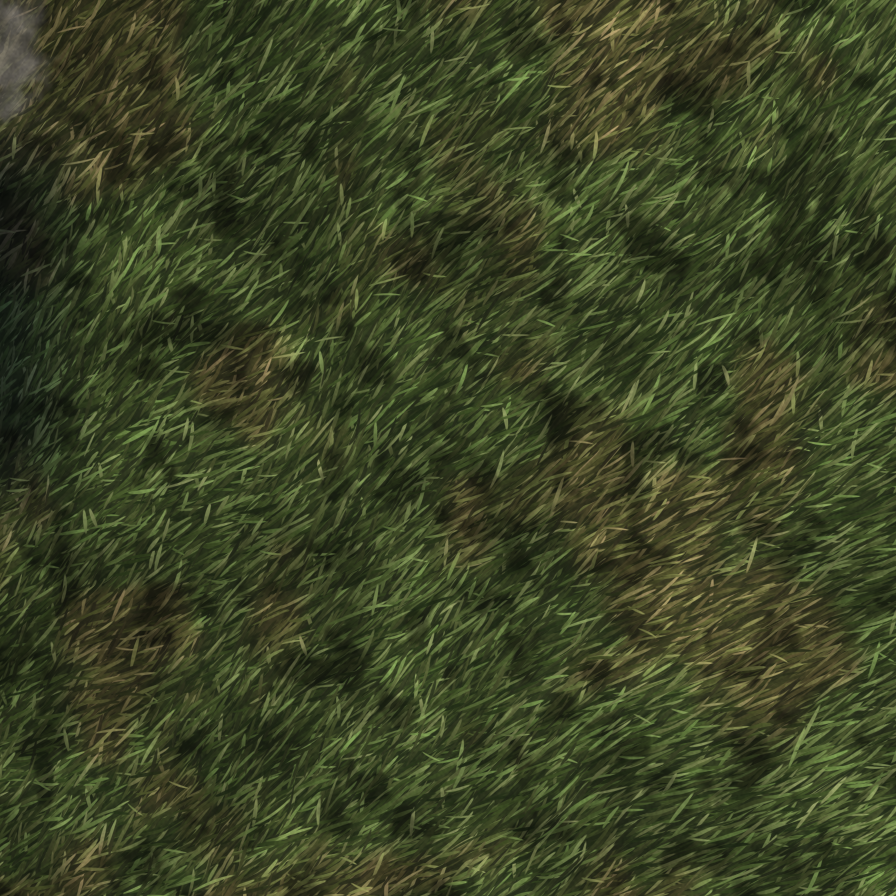
Reproduce this texture procedurally as a WebGL 1 fragment shader.

```glsl
precision highp float;
// Windswept meadow grass seen from above: layers of thin curved blades, one per
// jittered cell of a slanted grid, painted from deep shade up to sunlit tips.
// Broad noise then adds dry patches, hollows and a bare stony corner.
uniform vec2 u_resolution;

const float LEAN = 0.75;              // slant of the grid, radians
const vec2 CELL = vec2(0.04, 0.0135); // along and across the blades

vec4 hash4(vec2 p) {
  vec4 q = fract(p.xyxy * vec4(0.1031, 0.1030, 0.0973, 0.1099));
  q += dot(q, q.wzxy + 33.33);
  return fract((q.xxyz + q.yzzw) * q.zywx);
}

float noise(vec2 p) {
  vec2 i = floor(p), f = fract(p);
  f = f * f * (3.0 - 2.0 * f);
  float low = mix(hash4(i).x, hash4(i + vec2(1, 0)).x, f.x);
  float high = mix(hash4(i + vec2(0, 1)).x, hash4(i + vec2(1, 1)).x, f.x);
  return mix(low, high, f.y);
}

float fbm(vec2 p) {
  return 0.55 * noise(p) + 0.3 * noise(p * 2.1 + 7.3) + 0.15 * noise(p * 4.3 + 19.1);
}

// Turns a vector into a frame whose x axis points along the angle
mat2 frame(float angle) {
  float c = cos(angle), s = sin(angle);
  return mat2(c, -s, s, c);
}

// Steep at the upper left, flattening towards the lower right
float windAngle(vec2 p) {
  return 0.43 + 0.32 * p.y + 0.24 * (1.0 - p.x) + 0.45 * (noise(p * 8.0 + 3.0) - 0.5);
}

vec3 grassColor(float tone) {
  vec3 shade = vec3(0.10, 0.122, 0.078);
  vec3 leaf = vec3(0.245, 0.275, 0.148);
  vec3 sunlit = vec3(0.49, 0.53, 0.335);
  vec3 color = mix(shade, leaf, clamp(tone * 2.2, 0.0, 1.0));
  return mix(color, sunlit, clamp((tone - 0.45) * 1.8, 0.0, 1.0));
}

// Paints the blade of one cell over the color below it
vec3 paintBlade(vec3 below, vec2 q, vec2 cell, vec2 offset, float layer, mat2 grid) {
  vec4 rnd = hash4(cell + layer * vec2(37.0, 61.0) + 200.0);
  vec4 look = hash4(cell.yx + layer * vec2(53.0, 29.0) + 500.0);
  vec2 center = (cell + rnd.xy) * CELL - offset;
  vec2 place = center * grid;

  // Direction: wind, scatter and a few strays
  float scatter = 0.25 + 0.25 * clamp((1.0 - place.x) * (1.2 - place.y), 0.0, 1.0);
  float turn = windAngle(place) - LEAN + (rnd.z + look.x - 1.0) * 1.6 * scatter;
  turn += step(0.9, look.y) * (look.z - 0.5) * 1.6;

  // Turned blades shorten so that they stay within reach of their cell
  float halfLength = mix(0.015, 0.036, rnd.w * rnd.w) * (0.8 + 0.25 * place.x);
  halfLength = min(halfLength, 0.012 / (abs(sin(turn)) + 0.01));
  vec2 d = frame(turn) * (q - center);
  float along = d.x / halfLength;
  float bend = (look.w - 0.6) * 0.2 * halfLength;
  float across = abs(d.y + bend * (along * along - 0.3));
  float halfWidth = mix(0.0011, 0.0023, look.z) * (1.0 - 0.75 * along * along);

  float soft = max(0.0009, 0.7 / u_resolution.y);
  float cover = 1.0 - smoothstep(halfWidth - soft, halfWidth + soft, across);
  cover *= 1.0 - smoothstep(0.75, 1.0, abs(along));

  // Upper layers and tips catch more light
  float depth = layer / 11.0;
  float tone = 0.07 + pow(look.y, 1.3) * (0.5 + 0.62 * depth) * (0.88 + 0.2 * along);
  vec3 color = grassColor(tone);
  color *= mix(vec3(0.94, 1.03, 0.9), vec3(1.07, 0.99, 1.06), rnd.z);
  return mix(below, color, 0.92 * cover);
}

void main() {
  vec2 p = gl_FragCoord.xy / u_resolution.y;
  mat2 grid = frame(LEAN);
  vec2 q = grid * p;

  // Shaded ground with faint streaks
  vec3 color = grassColor(0.05 + 0.3 * noise(q * vec2(60.0, 230.0) + 90.0));

  for (int i = 0; i < 12; i++) {
    float layer = float(i);
    vec2 offset = hash4(vec2(layer, 8.0)).xy * CELL;
    vec2 home = floor((q + offset) / CELL);
    for (int x = -1; x <= 1; x++) {
      for (int y = -1; y <= 1; y++) {
        color = paintBlade(color, q, home + vec2(x, y), offset, layer, grid);
      }
    }
  }

  // Hollows and rises, with a shaded left edge
  float relief = fbm(p * 13.0 + 40.0);
  color *= 0.62 + 0.68 * relief + 0.14 * smoothstep(0.0, 0.9, p.x);
  float hollow = smoothstep(0.56, 0.74, fbm(p * 24.0 + 11.0));
  color *= 1.0 - 0.35 * hollow;
  float edge = (1.0 - smoothstep(0.0, 0.13, p.x)) * (1.0 - smoothstep(0.1, 0.3, abs(p.y - 0.65)));
  color *= mix(vec3(1.0), vec3(0.45, 0.5, 0.65), edge);

  // Dry brown patches, cooler green between them
  float dry = smoothstep(0.5, 0.72, fbm(p * 7.0 + 71.0));
  color *= mix(vec3(0.97, 1.02, 0.98), vec3(1.13, 0.98, 1.02), dry);

  // Bare stony corner at the upper left
  float corner = length((p - vec2(0.0, 0.95)) * vec2(1.0, 0.6)) + 0.05 * (fbm(p * 40.0) - 0.5);
  vec3 stone = vec3(0.46, 0.44, 0.42) * (0.65 + 0.6 * noise(p * 70.0));
  color = mix(color, stone, 0.7 * (1.0 - smoothstep(0.025, 0.06, corner)));

  // Fine grain
  color *= 0.93 + 0.14 * noise(p * 400.0);
  gl_FragColor = vec4(color, 1.0);
}
```
